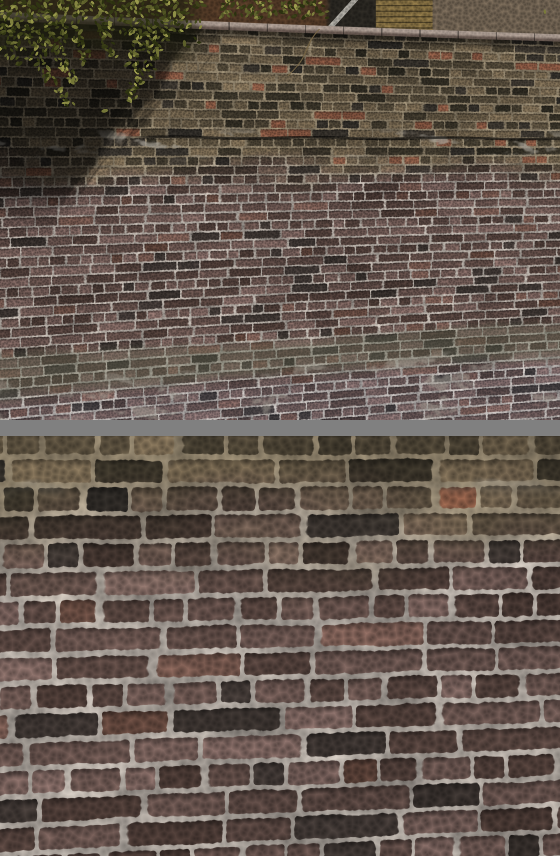
Top, the full canvas; bottom, a detail of the centre.
A Shadertoy shader for this texture:

```glsl
// A weathered brick wall seen slightly askew, with a stone coping, hanging creeper and its shadow.
// Courses converge to the right; each brick is a rounded box with hashed colour, joints and wear.
// Layered sines make the broad stains, cellular noise the grit, and scattered ellipses the leaves.

vec2 hash2(vec2 p) {
    return fract(sin(vec2(dot(p, vec2(127.1, 311.7)), dot(p, vec2(269.5, 183.3)))) * 4375.85);
}

float cellular(vec2 p) {
    float nearest = 2.0;
    for (int j = -1; j <= 1; j++)
    for (int i = -1; i <= 1; i++) {
        vec2 o = vec2(i, j);
        nearest = min(nearest, length(o + hash2(floor(p) + o) - fract(p)));
    }
    return nearest;
}

float waves(vec2 p) {
    float sum = 0.0, amp = 0.5;
    for (int i = 0; i < 4; i++) {
        sum += amp * sin(p.x + 1.7 * sin(p.y)) * cos(p.y * 1.2 + sin(p.x * 0.7));
        p = mat2(1.5, 1.1, -1.1, 1.5) * p + 2.3;
        amp *= 0.6;
    }
    return sum;
}

vec3 brickwork(vec2 p, float v, float px) {
    float u = p.x * 0.75;
    float stain = waves(p * vec2(7.0, 16.0)), grit = cellular(p * 170.0);
    float upper = smoothstep(-0.13, 0.0, v + 0.05 * stain);

    // Courses of long stretchers, broken by courses of short headers
    float y = (v + 0.0012 * waves(p * 45.0)) * 41.6, row = floor(y);
    float headers = 1.0 - step(1.0, mod(row, row > -7.0 ? 2.0 : 3.0));
    float count = mix(19.2, 38.4, headers);
    float x = u * count + hash2(vec2(row, 3.0)).x;
    x += 0.14 * sin(x * 2.4 + row * 7.0);
    vec2 id = vec2(floor(x), row), f = fract(vec2(x, y)), rnd = hash2(id);
    vec2 halfSize = 0.5 * vec2(1.333 / count, 1.0 / (41.6 * (1.0 + 0.2 * u)));
    vec2 q = abs(f - 0.5) * 2.0 * halfSize - halfSize + 0.0048;
    float d = length(max(q, 0.0)) + min(max(q.x, q.y), 0.0) - 0.003;
    d += 0.0016 * (grit - 0.45) + 0.0007 * stain;

    // Purple-brown below, sooty and ochre above, with a few orange bricks
    vec3 brick = mix(vec3(0.27, 0.21, 0.19), vec3(0.47, 0.38, 0.36), rnd.x);
    brick = mix(brick, mix(vec3(0.15, 0.14, 0.11), vec3(0.46, 0.40, 0.31), rnd.x), upper);
    brick = mix(brick, vec3(0.53, 0.33, 0.25), step(0.91, rnd.y) * (0.25 + 0.6 * upper));
    brick = mix(brick, vec3(0.17, 0.16, 0.15), step(rnd.y, 0.11) * 0.7);
    brick *= 0.78 + 0.5 * grit + 0.13 * stain;
    brick *= 1.0 - 0.28 * smoothstep(0.66, 0.9, f.y);

    vec3 mortar = mix(vec3(0.70, 0.67, 0.64), vec3(0.56, 0.51, 0.42), upper);
    mortar *= 0.91 + 0.25 * waves(p * 38.0) + 0.2 * (grit - 0.4);
    vec3 col = mix(brick, mortar, smoothstep(-px, px, d + 0.0003));

    // Grey-green weathered band, cool foot, lime patches and an open dark joint
    float band = smoothstep(0.065, 0.025, abs(v + 0.55 + 0.02 * stain));
    col = mix(col, col * 0.55 + vec3(0.18, 0.19, 0.15), band * 0.75);
    col += vec3(0.02, 0.03, 0.05) * smoothstep(-0.56, -0.64, v);
    float lime = smoothstep(0.25, 0.6, waves(p * vec2(17.0, 40.0) + 4.0));
    float limeZone = smoothstep(0.05, 0.01, abs(v - 0.01)) + 0.7 * smoothstep(-0.52, -0.6, v);
    col = mix(col, vec3(0.65, 0.63, 0.59), lime * limeZone * 0.7);
    float slit = abs(v - 0.024 - 0.002 * sin(p.x * 19.0));
    col *= 1.0 - 0.65 * smoothstep(0.0035 + px, 0.0015, slit) * smoothstep(0.3, 0.36, p.x);
    return col;
}

// Chance of a leaf: hanging bush, trailing stems, and growth behind the coping
float leafDensity(vec2 p) {
    float hang = 0.11 + 0.05 * sin(p.x * 21.0) + 0.025 * sin(p.x * 57.0);
    float density = 0.75 * smoothstep(-0.02, 0.08, p.y - 1.0 + hang) * smoothstep(0.51, 0.42, p.x);
    for (int i = 0; i < 6; i++) {
        float k = float(i), drop = 1.0 - p.y, r = hash2(vec2(k, 8.0)).x;
        float stem = 0.04 + 0.075 * k + drop * (0.45 - 0.17 * k) + 0.012 * sin(drop * 30.0 + k);
        density = max(density, 0.75 * step(abs(p.x - stem), 0.014) * step(drop, 0.13 + 0.13 * r));
    }
    return max(density, 0.6 * step(abs(p.x - 0.65), 0.13) * step(0.957, p.y));
}

vec3 addLeaves(vec3 col, vec2 p, float scale, float px) {
    vec2 g = p * scale;
    for (int j = -1; j <= 1; j++)
    for (int i = -1; i <= 1; i++) {
        vec2 id = floor(g) + vec2(i, j), r = hash2(id + scale), center = id + r;
        float a = r.x * 6.283, tone = hash2(id + 9.0).x;
        vec2 q = mat2(cos(a), sin(a), -sin(a), cos(a)) * (g - center);
        float leaf = smoothstep(px, -px, (length(q * vec2(1.0, 1.9)) - 0.5) / scale);
        leaf *= step(hash2(id + 5.0).y, leafDensity(center / scale));
        col = mix(col, mix(vec3(0.17, 0.19, 0.06), vec3(0.62, 0.62, 0.31), tone * tone), leaf);
    }
    return col;
}

void mainImage(out vec4 fragColor, in vec2 fragCoord) {
    vec2 p = fragCoord / iResolution.y;
    float px = 0.8 / iResolution.y, v = (p.y - 0.65) * (1.0 + 0.15 * p.x);
    vec3 col = brickwork(p, v, px);

    // Slanting creeper shadow
    float across = p.x - 0.757 * p.y;
    float edge = across + 0.208 + 0.07 * waves(vec2(across * 45.0, p.y * 9.0));
    col *= 1.0 - 0.58 * smoothstep(0.04, -0.04, edge) * smoothstep(0.42, 0.6, p.y);
    col *= 1.0 - 0.5 * smoothstep(0.27, 0.30, v);

    // Garden, gutter, ochre brick and render beyond the wall
    vec3 beyond = mix(vec3(0.30, 0.21, 0.14), vec3(0.15, 0.14, 0.12), smoothstep(0.77, 0.79, p.x));
    float gutter = abs(p.x - 0.80 - 0.9 * (p.y - 0.95));
    beyond = mix(beyond, vec3(0.64, 0.63, 0.60), smoothstep(0.008 + px, 0.008 - px, gutter));
    float course = abs(fract(p.y * 75.0) - 0.5);
    vec3 ochre = vec3(0.44, 0.37, 0.22) * (1.1 - 0.45 * smoothstep(0.3, 0.48, course));
    beyond = mix(beyond, ochre, smoothstep(-px, px, p.x - 0.895));
    beyond = mix(beyond, vec3(0.41, 0.36, 0.30), smoothstep(-px, px, p.x - 1.03));
    beyond *= 0.8 + 0.45 * cellular(p * 110.0);

    // Coping slabs
    float slab = abs(fract(p.x * 11.0) - 0.5);
    vec3 coping = mix(vec3(0.40, 0.34, 0.31), vec3(0.67, 0.61, 0.57), smoothstep(0.304, 0.315, v));
    coping *= (0.88 + 0.2 * cellular(p * 130.0)) * (1.0 - 0.4 * smoothstep(0.475, 0.49, slab));
    col = mix(col, coping, smoothstep(-px, px, v - 0.301));
    col = mix(col, beyond, smoothstep(-px, px, v - 0.322));

    // Bare twig, gloom within the bush, then two sizes of leaf
    vec2 t = p - vec2(0.686, 0.82);
    float twig = abs(t.x - 0.71 * t.y - 0.006 * sin(t.y * 50.0)) + step(0.055, abs(t.y - 0.055));
    col = mix(col, vec3(0.47, 0.40, 0.27), smoothstep(0.0015 + px, 0.0015 - px, twig));
    float gloom = smoothstep(0.84, 0.94, p.y + 0.03 * waves(p * 30.0)) * smoothstep(0.5, 0.42, p.x);
    col = mix(col, vec3(0.12, 0.12, 0.06), 0.7 * gloom);
    if (p.y > 0.68) {
        col = addLeaves(col, p, 62.0, px);
        col = addLeaves(col, p, 95.0, px);
    }
    fragColor = vec4(clamp(col, 0.0, 1.0), 1.0);
}
```
